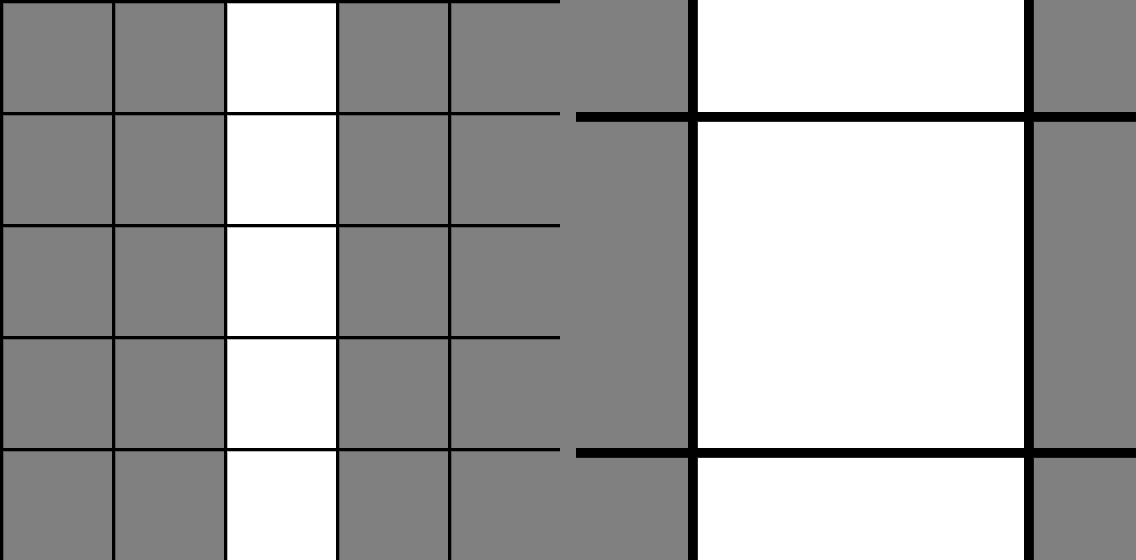
Left: the whole. Right: its middle third, enlarged.
A Shadertoy shader for this pattern:

```glsl
// Square grid of grey cells with black rules and one white column in the middle.

const float CELLS = 5.0;            // repeats across and down
const float LINE_WIDTH = 0.00586;   // rule thickness, in canvas units
const float WHITE_COLUMN = 2.0;     // index of the lit column, from the left

const vec3 LINE_COLOR = vec3(0.0);
const vec3 CELL_COLOR = vec3(0.5);
const vec3 LIT_COLOR = vec3(1.0);

// Signed distance to the nearest rule on each axis; rules start at cell edges.
vec2 ruleDistance(vec2 p) {
    vec2 fromCenter = p - 0.5 * LINE_WIDTH;
    vec2 nearest = round(fromCenter * CELLS) / CELLS;
    return abs(fromCenter - nearest) - 0.5 * LINE_WIDTH;
}

// Fill of the cell column at x; the switch happens beneath a rule.
vec3 columnColor(float x) {
    float column = floor((x - 0.5 * LINE_WIDTH) * CELLS);
    return column == WHITE_COLUMN ? LIT_COLOR : CELL_COLOR;
}

void mainImage(out vec4 fragColor, in vec2 fragCoord) {
    // Canvas units, measured from the upper left corner
    vec2 p = fragCoord / iResolution.xy;
    p.y = 1.0 - p.y;

    // Rule coverage, smoothed over one pixel
    vec2 coverage = clamp(0.5 - ruleDistance(p) * iResolution.xy, 0.0, 1.0);
    float rule = max(coverage.x, coverage.y);

    fragColor = vec4(mix(columnColor(p.x), LINE_COLOR, rule), 1.0);
}
```
